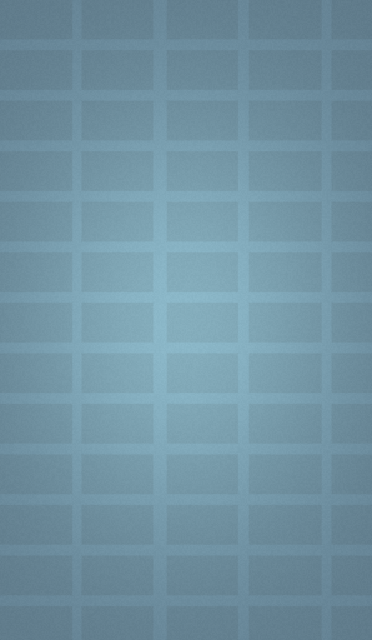
Reproduce this background procedurally as a Shadertoy shader.

```glsl
// Slate-blue tiled panel with pale grid bars, a soft central glow and fine grain.

const vec3 SHADE_COLOR = vec3(0.368, 0.473, 0.534);
const vec3 GLOW_COLOR  = vec3(0.520, 0.680, 0.738);
const vec3 BAR_TINT    = vec3(1.052, 1.060, 1.066);

// Sine-free hash of a grid cell, 0 to 1
float hash(vec2 cell) {
    vec3 p = fract(cell.xyx * 0.1031);
    p += dot(p, p.yzx + 33.33);
    return fract((p.x + p.y) * p.z);
}

// Smoothly interpolated hash
float valueNoise(vec2 p) {
    vec2 cell = floor(p);
    vec2 f = fract(p);
    f = f * f * (3.0 - 2.0 * f);
    float low  = mix(hash(cell), hash(cell + vec2(1.0, 0.0)), f.x);
    float high = mix(hash(cell + vec2(0.0, 1.0)), hash(cell + 1.0), f.x);
    return mix(low, high, f.y);
}

// Coverage of a bar, from the distance to its centre line
float bar(float dist, float width, float soft) {
    return 1.0 - smoothstep(-soft, soft, abs(dist) - 0.5 * width);
}

// Evenly spaced vertical bars of slightly different widths
float columns(float x, float soft) {
    const float FIRST = 0.2065, SPACING = 0.2238;
    vec4 widths = vec4(0.0250, 0.0355, 0.0290, 0.0265);
    float cover = 0.0;
    for (int i = 0; i < 4; i++) {
        float center = FIRST + SPACING * float(i);
        cover = max(cover, bar(x - center, widths[i], soft));
    }
    return cover;
}

// Repeating horizontal bars
float rows(float y, float soft) {
    const float FIRST = 0.0615, SPACING = 0.07897, WIDTH = 0.0168;
    float dist = (fract((y - FIRST) / SPACING + 0.5) - 0.5) * SPACING;
    return bar(dist, WIDTH, soft);
}

// Elliptical falloff around a centre
float glow(vec2 uv, vec2 center, vec2 radius) {
    vec2 d = (uv - center) / radius;
    return exp(-dot(d, d));
}

// Fine speckle plus faint mottling, centred on zero
float grain(vec2 p) {
    return 0.8 * (hash(floor(p)) - 0.5) + 0.3 * (valueNoise(p * 0.6) - 0.5);
}

void mainImage(out vec4 fragColor, in vec2 fragCoord) {
    vec2 uv = fragCoord / iResolution.xy;
    vec2 soft = 0.8 / iResolution.xy;

    // Lit backdrop
    float light = glow(uv, vec2(0.485, 0.5), vec2(0.48, 0.36));
    vec3 color = mix(SHADE_COLOR, GLOW_COLOR, light);

    // Translucent grid, with no build-up at the crossings
    float grid = max(columns(uv.x, soft.x), rows(uv.y, soft.y));
    color *= mix(vec3(1.0), BAR_TINT, grid);

    // Grain sized relative to the canvas
    color += 0.022 * grain(uv * vec2(298.0, 512.0));

    fragColor = vec4(clamp(color, 0.0, 1.0), 1.0);
}
```
